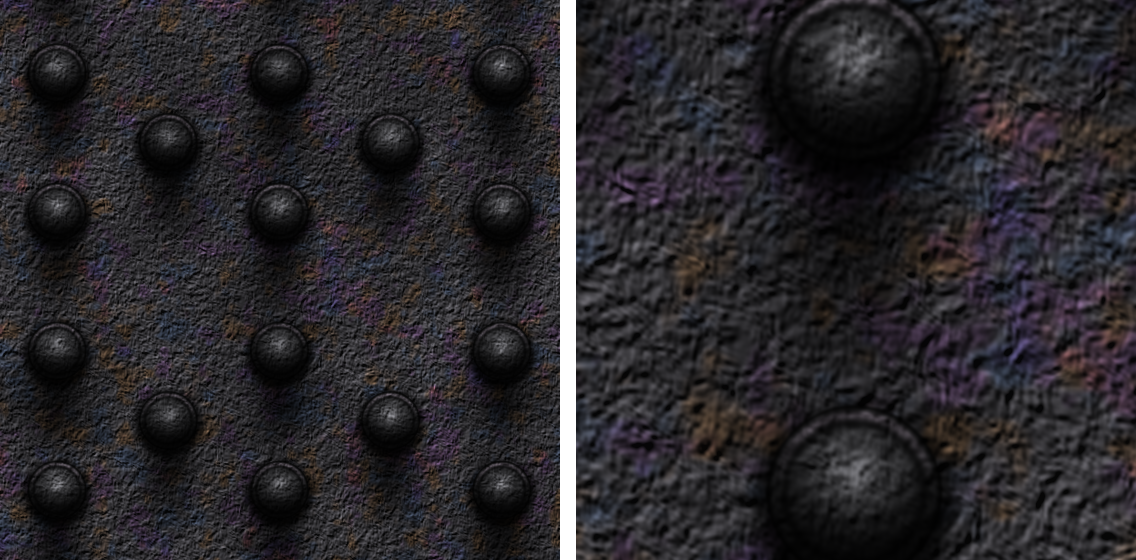
Left: the whole. Right: its middle third, enlarged.
A three.js fragment shader for this texture:

```glsl
// Dark pitted iron plate with staggered domed rivets casting soft shadows downward.
varying vec2 vUv;

#define RIVET_RADIUS 0.052
#define FIRST_RIVET vec2(0.102, 0.125)
#define COLUMN_STEP 0.1985
#define ROW_STEP 0.2483
#define PLATE_COLOR vec3(0.182, 0.179, 0.190)
#define RIVET_COLOR vec3(0.98, 0.98, 1.02)
#define COLLAR_COLOR vec3(0.19, 0.165, 0.19)
#define GRAIN_DEPTH 2.9
#define SHADOW_STRENGTH 0.72
#define STAIN_STRENGTH 0.75

float hash(vec2 p) {
  vec3 q = fract(p.xyx * 0.1031);
  q += dot(q, q.yzx + 33.33);
  return fract((q.x + q.y) * q.z);
}

float noise(vec2 p) {
  vec2 i = floor(p), f = fract(p);
  f = f * f * (3.0 - 2.0 * f);
  return mix(mix(hash(i), hash(i + vec2(1.0, 0.0)), f.x),
             mix(hash(i + vec2(0.0, 1.0)), hash(i + 1.0), f.x), f.y);
}

// Leathery height field, slightly warped so the grid does not show.
float surfaceHeight(vec2 p) {
  p += 0.006 * vec2(noise(p * 55.0), noise(p * 55.0 + 31.0));
  mat2 turn = mat2(0.8, 0.6, -0.6, 0.8);
  return 0.45 * noise(p * 95.0) + 0.40 * noise(turn * p * 190.0 + 7.0)
       + 0.28 * noise(p * 330.0 + 19.0);
}

// Light from the upper left catches the slopes of the height field.
float relief(vec2 p) {
  return surfaceHeight(p) - surfaceHeight(p + vec2(-0.0018, 0.0030));
}

float stain(vec2 p, float seed) {
  float patches = noise(p * 27.0 + seed) * 0.65 + noise(p * 75.0 + seed * 2.0) * 0.35;
  return smoothstep(0.56, 0.82, patches) * STAIN_STRENGTH;
}

// Mottled base with blue, purple and rust stains.
vec3 plate(vec2 p, float grain) {
  float mottle = 0.72 + 0.28 * noise(p * 7.0 + 3.0) + 0.26 * noise(p * 22.0 + 11.0);
  vec3 color = PLATE_COLOR;
  color += vec3(-0.035, 0.000, 0.045) * stain(p, 41.0);
  color += vec3(0.025, -0.030, 0.040) * stain(p, 83.0);
  color += vec3(0.070, 0.010, -0.060) * stain(p, 127.0);
  return color * mottle * max(0.12, 1.0 + GRAIN_DEPTH * grain);
}

// Bell curve around zero.
float bell(float x) {
  return exp(-x * x);
}

// q is measured from the rivet centre in rivet radii.
vec3 rivet(vec2 q, float grain, float gain) {
  float r = length(q);
  vec2 toGlint = q - vec2(0.0, 0.2);
  float light = 0.018 + 0.13 * smoothstep(-0.75, 0.7, q.y) * (1.0 - 0.5 * r * r);
  light += 0.13 * exp(-4.0 * dot(toGlint, toGlint));
  light += 0.13 * exp(-22.0 * dot(toGlint, toGlint));
  vec3 color = RIVET_COLOR * light * gain;

  // Collar: a groove, then a lip lit along its upper side.
  float upper = smoothstep(0.0, 0.95, q.y);
  color *= 1.0 - 0.55 * bell((r - 0.80) / 0.06);
  color += COLLAR_COLOR * 0.85 * upper * bell((r - 0.89) / 0.055);
  color *= 1.0 - 0.75 * smoothstep(0.91, 1.0, r);
  return color * max(0.2, 1.0 + 1.9 * grain);
}

// Long soft shadow below the rivet and a tight dark rim around it.
float shadeAround(vec2 q) {
  vec2 v = q + vec2(0.0, 1.5);
  float below = SHADOW_STRENGTH * exp(-1.05 * v.x * v.x - 0.34 * v.y * v.y);
  float rim = 0.8 * (1.0 - smoothstep(0.95, 1.35, length(q + vec2(0.0, 0.13))));
  return (1.0 - below) * (1.0 - rim);
}

void main() {
  float grain = relief(vUv);
  float shade = 1.0;
  float cover = 0.0;
  vec3 rivets = vec3(0.0);

  // Even columns hold every row; odd columns sit between alternate pairs.
  // The extra row above the canvas lets its shadow fall in from the top.
  for (int i = 0; i < 5; i++) {
    for (int j = 0; j < 5; j++) {
      vec2 id = vec2(float(i), float(j));
      float odd = mod(id.x, 2.0);
      float row = mix(id.y, 0.5 + 2.0 * id.y, odd);
      vec2 center = FIRST_RIVET + vec2(id.x * COLUMN_STEP, row * ROW_STEP);
      vec2 q = (vUv - center) / RIVET_RADIUS;
      shade *= shadeAround(q);
      float mask = 1.0 - smoothstep(0.97, 1.03, length(q));
      if (mask > 0.0) {
        rivets = rivet(q, grain, 0.85 + 0.3 * hash(id + 5.0));
        cover = mask;
      }
    }
  }

  vec3 color = mix(plate(vUv, grain) * shade, rivets, cover);
  gl_FragColor = vec4(color, 1.0);
}
```
